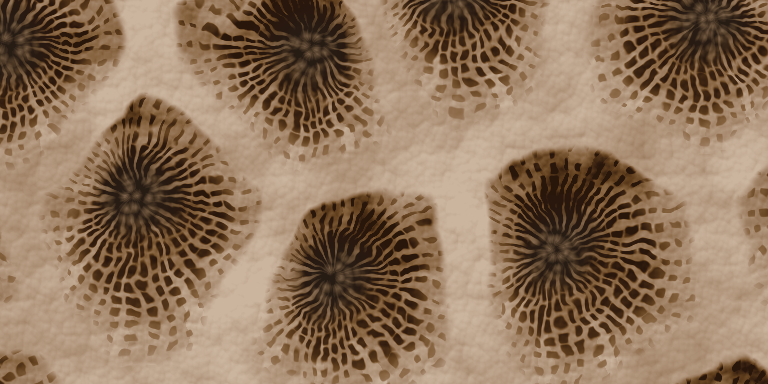
Reproduce this texture procedurally as a Shadertoy shader.

```glsl
// Draws a stony coral skeleton: pale walls around pits ribbed with radial septa.
const float PITCH = 0.64;         // mean distance between pits
const float JITTER = 0.60;        // irregularity of the pit layout
const float RIM = 0.88;           // pit edge, 0 = pit centre, 1 = wall crest
const float CORNER = 0.013;       // rounding of the pit corners
const float SEPTA = 44.0;         // ribs per pit (even)
const float BAR_SPACING = 0.037;  // distance between cross bars
const float GAP = 0.62;           // share of a sector left open
const float TAU = 6.2831853;
const vec2 ROW = vec2(1.0, 0.88); // proportions of the staggered layout
const vec2 LIGHT = vec2(-0.004, 0.009);

const vec3 RAMP[5] = vec3[5](
    vec3(0.16, 0.085, 0.045),     // deep hole
    vec3(0.37, 0.24, 0.11),       // brown
    vec3(0.53, 0.39, 0.25),       // tan
    vec3(0.63, 0.51, 0.40),       // sand
    vec3(0.735, 0.635, 0.54));    // pale wall
const vec3 GREY_SILT = vec3(0.42, 0.34, 0.27);

vec2 hash2(vec2 p) {
    vec3 q = fract(p.xyx * vec3(0.1031, 0.1030, 0.0973));
    q += dot(q, q.yzx + 33.33);
    return fract((q.xx + q.yz) * q.zy);
}

// Layered, rotated sines, roughly -1 to 1
float lumps(vec2 p) {
    float sum = 0.0, amp = 0.5;
    for (int i = 0; i < 4; i++) {
        p = mat2(0.8, 0.6, -0.6, 0.8) * p * 1.75 + 1.7;
        p += 0.5 * sin(p.yx * 0.9);
        sum += amp * sin(p.x) * cos(p.y * 0.8);
        amp *= 0.7;
    }
    return sum;
}

// Distance to the nearest scattered grain
float cellular(vec2 p) {
    vec2 id = floor(p);
    float nearest = 2.0;
    for (int k = 0; k < 9; k++) {
        vec2 cell = id + vec2(k % 3 - 1, k / 3 - 1);
        nearest = min(nearest, length(cell + hash2(cell) - p));
    }
    return nearest;
}

// Height of the knobbly surface, from three sizes of rounded grains
float knobs(vec2 p) {
    vec3 c = vec3(cellular(p * 13.0), cellular(p.yx * 31.0), cellular(p * 68.0));
    return -dot(c * c, vec3(0.8, 0.45, 0.25));
}

vec2 pitCentre(vec2 id) {
    vec2 stagger = vec2(0.5 * mod(id.y, 2.0), 0.0);
    return (id + stagger + 0.5 + JITTER * (hash2(id + 17.0) - 0.5)) * ROW * PITCH;
}

// Openings between ribs, cut into a ladder by cross bars
float septaHoles(float sector, float r, float count, float barAmount, float open, float pixel) {
    vec2 rnd = hash2(vec2(mod(floor(sector), count), 3.0));
    float row = r / BAR_SPACING + 0.7 * rnd.x;
    float bar = barAmount * smoothstep(-0.3, 0.3, hash2(vec2(rnd.y * 90.0, floor(row + 0.5))).x);
    float across = abs(fract(sector) - 0.5) * 2.0 / (GAP * (0.8 + 0.4 * rnd.y));
    float along = abs(fract(row) - 0.5) * 2.0 / 0.72 * bar;
    vec2 sq = vec2(across * across, along * along);
    float d = sqrt(length(sq)) / open;
    float blur = min(0.12 + pixel * count / (4.0 * r + 0.001), 0.6);
    return 1.0 - smoothstep(1.0 - blur, 1.0 + blur, d);
}

void mainImage(out vec4 fragColor, in vec2 fragCoord) {
    float pixel = 1.0 / iResolution.y;
    vec2 uv = fragCoord * pixel;
    float height = knobs(uv);
    float relief = height - knobs(uv + LIGHT);
    vec2 p = uv + 0.022 * vec2(lumps(uv * 5.0), lumps(uv * 5.0 + 9.0));

    // Nearest pit, then the rounded distance to its border
    vec2 base = floor(p / (PITCH * ROW)), pitId = base, centre = vec2(9.0);
    for (int k = 0; k < 25; k++) {
        vec2 id = base + vec2(k % 5 - 2, k / 5 - 2), c = pitCentre(id);
        if (distance(c, p) < distance(centre, p)) { centre = c; pitId = id; }
    }
    float crowd = 0.0;
    for (int k = 0; k < 25; k++) {
        vec2 id = base + vec2(k % 5 - 2, k / 5 - 2), c = pitCentre(id);
        if (id != pitId) crowd += exp(-dot(0.5 * (centre + c) - p, normalize(c - centre)) / CORNER);
    }
    float border = max(-CORNER * log(crowd), 0.001);
    vec2 rnd = hash2(pitId + 5.0), fromCentre = p - centre;
    float reach = length(fromCentre);
    float q = reach / (reach + border) - 0.05 * (height + 0.4);

    // Pit profile: steep shaded upper side, gentle lit lower side
    float rim = RIM + 0.1 * (rnd.x - 0.5);
    float lit = 0.5 - 0.5 * clamp(fromCentre.y / 0.22, -1.0, 1.0);
    float pit = 1.0 - smoothstep(rim - mix(0.06, 0.13, lit), rim, q);
    float depth = 1.0 - smoothstep(0.1, rim, q);

    // Ribs radiate from an off-centre axis and merge in pairs near it
    vec2 e = fromCentre - vec2(0.12 * (rnd.y - 0.5), 0.03 + 0.05 * rnd.x);
    e += 0.012 * vec2(lumps(uv * 15.0), lumps(uv * 15.0 + 4.0));
    float r = length(e);
    float sector = (atan(e.y, e.x + 1e-5) / TAU + 0.5 + 0.006 * lumps(uv * 9.0)) * SEPTA;
    float bars = mix(0.7, 1.0, lit) * smoothstep(0.03, 0.15, r);
    float open = mix(0.58, 1.0, smoothstep(0.0, 0.4, depth));
    float holes = mix(septaHoles(sector * 0.5, r, SEPTA * 0.5, bars, open, pixel),
                      septaHoles(sector, r, SEPTA, bars, open, pixel), smoothstep(0.09, 0.13, r));
    float ribShade = hash2(vec2(mod(floor(sector + 0.5), SEPTA), 8.0)).x - 0.5;

    // Tone of wall, ribs and holes
    float wall = 1.0 + 0.2 * lumps(uv * 3.5 + 3.0) + 0.26 * relief + 0.12 * (height + 0.35);
    float rib = mix(0.98, 0.58, depth) - 0.22 * (1.0 - lit) + 0.18 * ribShade + 0.5 * relief;
    float hole = mix(0.5, 0.0, smoothstep(0.0, 0.5, depth)) - 0.1 + 0.22 * lit + 0.2 * relief;
    float tone = mix(wall, mix(rib, hole, holes), pit);
    float overhang = (1.0 - smoothstep(0.0, 0.6, lit)) * smoothstep(0.15, 0.5, q) * pit;
    tone -= overhang * max(0.2 + 0.7 * lumps(uv * 5.0 + 6.0), 0.0);

    // Tangled, silted core
    float core = 1.0 - smoothstep(0.03, 0.1, r + 0.03 * lumps(uv * 13.0 + 2.0));
    tone = mix(tone, 0.62 - 0.95 * cellular(uv * 36.0) + 0.4 * relief, 0.85 * core * pit);

    tone = clamp(tone, 0.0, 1.2);
    vec3 color = RAMP[0];
    for (int i = 1; i < 5; i++)
        color = mix(color, RAMP[i], clamp(tone * 4.0 - float(i - 1), 0.0, i == 4 ? 1.6 : 1.0));
    float silt = pit * (1.0 - smoothstep(0.03, 0.16, r));
    color = mix(color, GREY_SILT * (0.35 + 1.1 * tone), 0.7 * silt);
    fragColor = vec4(color, 1.0);
}
```
